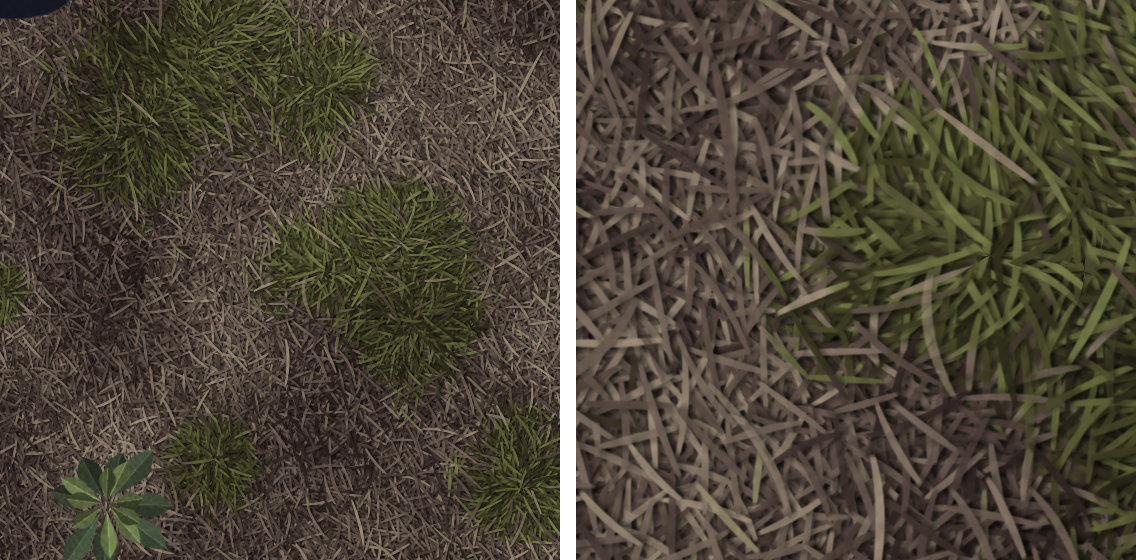
Left, the full canvas; right, a detail of the centre.
Give the GLSL for this texture, as a Shadertoy shader.

```glsl
// Dry, matted grass with green tufts and one broad-leaved rosette.
// Each layer is a turned grid of long, narrow cells with one bent strand
// per cell; a field of tufts turns strands green and fans them outwards.

const float PI = 3.14159;
const int TUFTS = 9;
const int LAYERS = 18;

// Tuft centre (xy) and radius (z)
const vec3 tufts[TUFTS] = vec3[TUFTS](
    vec3(0.25, 0.76, 0.17), vec3(0.38, 0.94, 0.12), vec3(0.59, 0.84, 0.10),
    vec3(0.56, 0.52, 0.09), vec3(0.74, 0.42, 0.13), vec3(0.38, 0.18, 0.09),
    vec3(0.93, 0.13, 0.13), vec3(0.00, 0.48, 0.06), vec3(0.72, 0.60, 0.09));

float hash(vec2 p) {
    return fract(sin(dot(p, vec2(127.1, 311.7))) * 43758.5);
}

float noise(vec2 p) {
    vec2 i = floor(p), f = fract(p);
    f = f * f * (3.0 - 2.0 * f);
    return mix(mix(hash(i), hash(i + vec2(1, 0)), f.x),
               mix(hash(i + vec2(0, 1)), hash(i + vec2(1, 1)), f.x), f.y);
}

vec2 rotate(vec2 p, float a) {
    float c = cos(a), s = sin(a);
    return vec2(c * p.x + s * p.y, c * p.y - s * p.x);
}

// Four-stop colour ramp
vec3 ramp(vec3 a, vec3 b, vec3 c, vec3 d, float t) {
    t = clamp(t, 0.0, 1.0) * 3.0;
    vec3 low = mix(a, b, min(t, 1.0));
    return mix(mix(low, c, clamp(t - 1.0, 0.0, 1.0)), d, max(t - 2.0, 0.0));
}

vec3 strawColor(float t) {
    return ramp(vec3(0.16, 0.12, 0.11), vec3(0.31, 0.25, 0.23),
                vec3(0.43, 0.37, 0.33), vec3(0.60, 0.54, 0.46), t);
}

vec3 greenColor(float t) {
    return ramp(vec3(0.15, 0.14, 0.09), vec3(0.24, 0.23, 0.13),
                vec3(0.35, 0.36, 0.20), vec3(0.46, 0.48, 0.28), t);
}

// Fan direction (xy) and share of green strands (z)
vec3 tuftField(vec2 p) {
    vec3 sum = vec3(0.0, 0.001, 0.0);
    for (int i = 0; i < TUFTS; i++) {
        vec2 d = (p - tufts[i].xy) / tufts[i].z;
        sum += exp(-dot(d, d)) * vec3(d, 1.0);
    }
    float edge = sum.z + 0.5 * (noise(p * 11.0) - 0.5);
    return vec3(normalize(sum.xy), 0.9 * smoothstep(0.2, 0.75, edge));
}

// One layer of strands with soft shadows; cells counts them along and across
vec3 strands(vec3 col, vec2 p, float angle, vec2 cells, float seed,
             float share, float halfWidth, float green, float light) {
    vec2 q = rotate(p, angle) * cells;
    float row = floor(q.y - 0.5);
    for (int j = 0; j < 2; j++) {
        float x = q.x + hash(vec2(row, seed));
        vec2 key = vec2(floor(x), row + seed * 17.3);
        float pick = hash(key + 5.1), tone = hash(key + 9.2);
        float tilt = hash(key + 13.4) - 0.5, bend = fract(pick * 37.0) - 0.5;
        x = fract(x) * 2.0 - 1.0;
        float y = (q.y - row - 0.5 - tilt * 1.3 * x - bend * 0.3 * (1.0 - 2.0 * x * x)) / cells.y;
        float along = abs(x) / mix(0.6, 1.0, fract(tone * 23.0));
        float keep = smoothstep(-0.1, 0.1, share - pick) * (1.0 - smoothstep(0.85, 1.0, along));
        float taper = halfWidth * (1.0 - 0.5 * along * along);
        float body = keep * (1.0 - smoothstep(taper - 0.0008, taper + 0.001, abs(y)));
        float shadow = keep * (1.0 - smoothstep(0.0, 0.005, abs(y + 0.0025)));
        float t = 0.05 + 0.9 * tone + light;
        float greenMix = smoothstep(-0.06, 0.06, green - fract(tone * 51.0));
        vec3 tint = mix(strawColor(t), greenColor(t), greenMix);
        col = mix(col * (1.0 - 0.28 * shadow), tint, body * 0.92);
        row += 1.0;
    }
    return col;
}

// Ring of pointed leaves with a pale midrib
vec3 rosette(vec3 col, vec2 p, int count, float size, float seed, vec3 leafColor) {
    if (dot(p, p) > size * size) return col;
    for (int i = 0; i < count; i++) {
        float h = hash(vec2(float(i), seed));
        vec2 q = rotate(p, (float(i) + 0.7 * h) * 2.0 * PI / float(count) + seed);
        float along = clamp(q.x / (size * mix(0.65, 1.0, h)), 0.0, 1.0);
        float width = size * 0.16 * sin(PI * along * along * (1.5 - 0.5 * along));
        float body = step(0.001, width) * (1.0 - smoothstep(width - 0.003, width + 0.001, abs(q.y)));
        float rib = 1.0 - smoothstep(0.0, 0.003, abs(q.y));
        float light = 0.65 + 0.5 * h + 0.25 * rib + 0.15 * sign(q.y);
        col = mix(col, leafColor * light, body * 0.9);
    }
    return col;
}

void mainImage(out vec4 fragColor, in vec2 fragCoord) {
    vec2 p = fragCoord / iResolution.xy;
    vec3 field = tuftField(p);
    float light = 0.55 * (noise(p * 5.0 + 3.0) - 0.5);
    vec2 warped = p + 0.02 * vec2(noise(p * 8.0), noise(p * 8.0 + 40.0));

    // Soil and shade below the strands
    float soil = 0.1 + 0.3 * noise(p * 9.0) + 0.3 * noise(p * 70.0);
    vec3 col = mix(strawColor(soil), greenColor(soil), field.z);

    // Short litter first, longer blades above
    for (int i = 0; i < LAYERS; i++) {
        float f = float(i) / float(LAYERS - 1);
        float angle = PI * fract(float(i) * 0.618 + 0.2);
        vec2 dir = vec2(cos(angle), sin(angle));
        float fan = smoothstep(0.5, 0.85, abs(dot(dir, field.xy)));
        float share = mix(mix(0.4, 0.9, dir.y), fan, field.z);
        col = strands(col, warped, angle, mix(vec2(22, 80), vec2(14, 54), f),
                      float(i) + 1.0, share, mix(0.0017, 0.0023, f), field.z, light);
    }

    // A few bold pale stalks
    for (int i = 0; i < 3; i++) {
        col = strands(col, warped, 0.8 + 0.6 * float(i), vec2(9, 20), float(i) + 40.0,
                      0.12, 0.0028, field.z * 0.6, light + 0.2);
    }

    // Broad-leaved plant: dark lower leaves, bright upper ones
    vec2 plant = p - vec2(0.19, 0.10);
    col = rosette(col, plant, 8, 0.14, 2.0, vec3(0.22, 0.27, 0.20));
    col = rosette(col, plant, 9, 0.10, 5.0, vec3(0.38, 0.43, 0.26));

    // Dark rounded object in the corner
    float oval = length((p - vec2(0.02, 1.01)) / vec2(0.11, 0.045));
    col = mix(col, vec3(0.08, 0.09, 0.13), 1.0 - smoothstep(0.92, 1.02, oval));

    // Fine grain
    col *= 0.92 + 0.16 * noise(p * 190.0);
    fragColor = vec4(col, 1.0);
}
```
